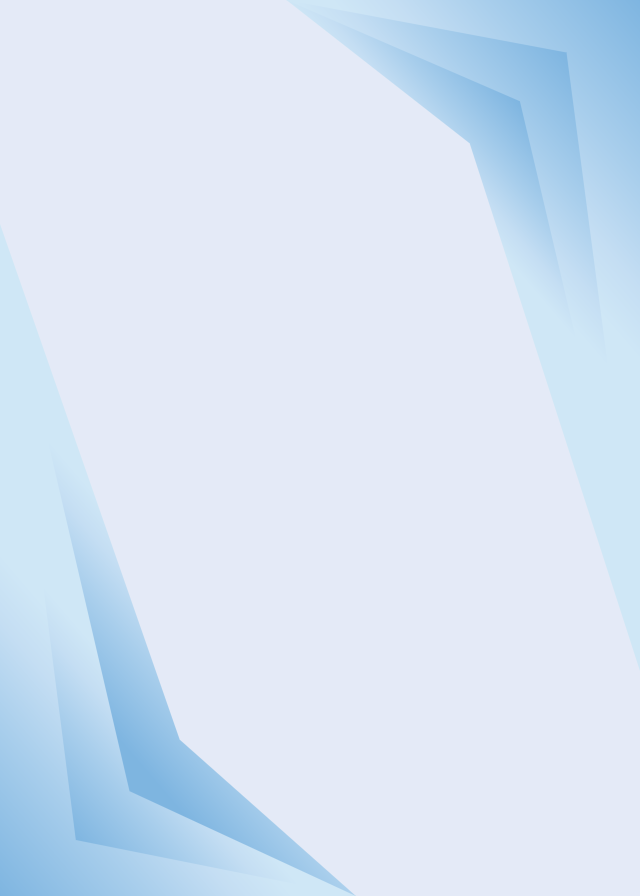
Reproduce this background procedurally as a WebGL 1 fragment shader.

```glsl
precision highp float;
// Pale page with folded blue gradient facets in the top right and bottom left corners.

uniform vec2 u_resolution;

// Lengths are fractions of the canvas height.
const float PAGE_WIDTH = 0.714;
const vec2 FADE_AXIS = vec2(0.76, 0.65);

const vec3 PAGE = vec3(0.896, 0.919, 0.967);
const vec3 ICE  = vec3(0.812, 0.906, 0.965);
const vec3 HAZE = vec3(0.770, 0.870, 0.953);
const vec3 SKY  = vec3(0.660, 0.808, 0.925);
const vec3 BLUE = vec3(0.495, 0.710, 0.880);

// Facets are measured inward from their corner: shared tip, then elbow and tail.
const vec2 TOP_TIP = vec2(0.3945, 0.0);
const vec2 LOW_TIP = vec2(0.3970, 0.0);

// Signed distance to the line a-b, positive on the corner side.
float cornerSide(vec2 q, vec2 a, vec2 b) {
  vec2 along = normalize(b - a);
  vec2 offset = q - a;
  return along.x * offset.y - along.y * offset.x;
}

// Four-stop ramp from ice (0) to full blue (1).
vec3 blueRamp(float t) {
  vec3 color = mix(ICE, HAZE, clamp(t / 0.2, 0.0, 1.0));
  color = mix(color, SKY, clamp((t - 0.2) / 0.3, 0.0, 1.0));
  return mix(color, BLUE, clamp((t - 0.5) / 0.5, 0.0, 1.0));
}

// Paints one facet whose elbow dents toward the corner, so its two sides join as a union.
// Fade holds the depths of full blue and of ice.
vec3 paintFacet(vec3 base, vec2 q, vec2 tip, vec2 elbow, vec2 tail, vec2 fade) {
  float edge = max(cornerSide(q, tip, elbow), cornerSide(q, elbow, tail));
  float pixel = 1.0 / u_resolution.y;
  float cover = smoothstep(-0.7 * pixel, 0.7 * pixel, edge);
  float depth = dot(q, FADE_AXIS);
  float strength = clamp((fade.y - depth) / (fade.y - fade.x), 0.0, 1.0);
  return mix(base, blueRamp(strength), cover);
}

void main() {
  vec2 uv = gl_FragCoord.xy / u_resolution;
  vec2 low = uv * vec2(PAGE_WIDTH, 1.0);
  vec2 top = vec2(PAGE_WIDTH, 1.0) - low;
  vec3 color = PAGE;

  // Top right corner, from the inner facet outward.
  color = paintFacet(color, top, TOP_TIP, vec2(0.190, 0.160), vec2(0.0, 0.749), vec2(0.176, 0.301));
  color = paintFacet(color, top, TOP_TIP, vec2(0.134, 0.113), vec2(0.0885, 0.306), vec2(0.100, 0.294));
  color = paintFacet(color, top, TOP_TIP, vec2(0.082, 0.0586), vec2(0.0365, 0.4036), vec2(0.0, 0.262));

  // Bottom left corner, from the inner facet outward.
  color = paintFacet(color, low, LOW_TIP, vec2(0.2005, 0.1745), vec2(0.0, 0.750), vec2(0.215, 0.372));
  color = paintFacet(color, low, LOW_TIP, vec2(0.1445, 0.117), vec2(0.0586, 0.4857), vec2(0.104, 0.262));
  color = paintFacet(color, low, LOW_TIP, vec2(0.0846, 0.0625), vec2(0.0495, 0.336), vec2(0.0, 0.249));

  gl_FragColor = vec4(color, 1.0);
}
```
